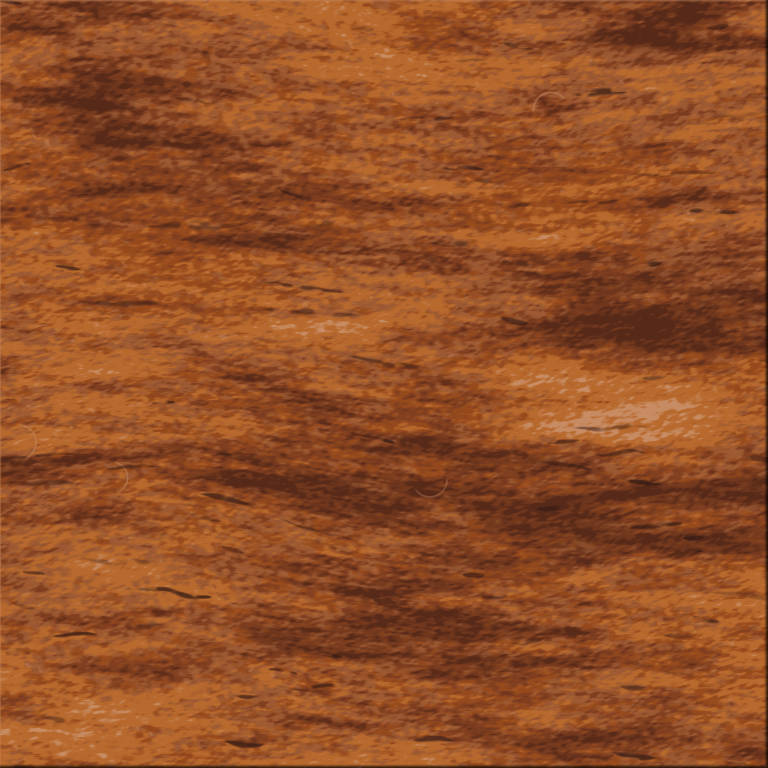
Give the GLSL for this texture, as a Shadertoy shader.

```glsl
const vec3 PORE  = vec3(0.20, 0.10, 0.08);
const vec3 DARK  = vec3(0.38, 0.18, 0.10);
const vec3 DEEP  = vec3(0.51, 0.25, 0.125);
const vec3 RUST  = vec3(0.59, 0.29, 0.11);
const vec3 ROSY  = vec3(0.61, 0.35, 0.20);
const vec3 AMBER = vec3(0.72, 0.41, 0.175);
const vec3 PALE  = vec3(0.78, 0.55, 0.39);

const float BAND_WEIGHT  = 0.95;
const float GRAIN_WEIGHT = 0.80;
const float FIBRE_WEIGHT = 0.55;
const float FLECK_WEIGHT = 0.34;
const vec2  PORE_CELL = vec2(0.17, 0.036);
const float PORE_AMOUNT = 0.50;
const float BEVEL = 0.0035;

float hash(vec2 p) {
    uvec2 q = uvec2(ivec2(floor(p))) * uvec2(1597334673u, 3812015801u);
    uint h = (q.x ^ q.y) * 1597334673u;
    h = (h ^ (h >> 15)) * 2246822519u;
    h ^= h >> 13;
    return float(h >> 8) / 16777216.0;
}

float noise(vec2 p) {
    vec2 i = floor(p), f = fract(p);
    f = f * f * (3.0 - 2.0 * f);
    return mix(mix(hash(i), hash(i + vec2(1, 0)), f.x),
               mix(hash(i + vec2(0, 1)), hash(i + vec2(1, 1)), f.x), f.y);
}

// Zero-centred fractal noise
float fbm(vec2 p) {
    float sum = 0.0, amp = 0.5;
    for (int i = 0; i < 4; i++) {
        sum += amp * (noise(p) - 0.5);
        p = p * 2.03 + vec2(17.3, 9.1);
        amp *= 0.55;
    }
    return sum;
}

// Thin, ragged, slightly tilted dark streaks scattered over cells
float pores(vec2 p) {
    vec2 home = floor(p / PORE_CELL);
    float ragged = noise(p * vec2(75.0, 190.0));
    float wobble = 0.007 * (noise(p * vec2(28.0, 9.0)) - 0.5);
    float cover = 0.0;
    for (int y = -1; y <= 1; y++)
    for (int x = -1; x <= 1; x++) {
        vec2 cell = home + vec2(x, y);
        float pick = hash(cell + 31.0);
        float size = hash(cell + 57.0);
        vec2 centre = (cell + vec2(hash(cell + 5.0), hash(cell + 83.0))) * PORE_CELL;
        vec2 d = p - centre;
        d.y += wobble + d.x * mix(-0.10, 0.16, hash(cell + 113.0));
        float halfLength = mix(0.018, 0.085, size * size);
        float taper = 1.0 - smoothstep(0.2, 1.0, abs(d.x) / halfLength);
        float width = mix(0.0015, 0.0048, hash(cell + 201.0)) * taper * (0.25 + 1.2 * ragged);
        float streak = 1.0 - smoothstep(width * 0.35, width + 0.0018, abs(d.y));
        float strength = step(pick, PORE_AMOUNT) * mix(0.25, 0.95, hash(cell + 307.0));
        cover = max(cover, streak * strength * smoothstep(0.0, 0.35, taper)
                           * smoothstep(0.15, 0.60, ragged));
    }
    return cover;
}

// A few short curled pale hairs
float hairs(vec2 p) {
    float cover = 0.0;
    for (int i = 0; i < 4; i++) {
        vec2 seed = vec2(i, 411);
        vec2 d = p - vec2(hash(seed), hash(seed + 7.0));
        float radius = mix(0.012, 0.024, hash(seed + 19.0));
        float facing = cos(atan(d.y, d.x) - 6.283 * hash(seed + 29.0));
        float line = 1.0 - smoothstep(0.0004, 0.0020, abs(length(d) - radius));
        cover = max(cover, line * smoothstep(0.1, 0.5, facing));
    }
    return cover;
}

vec3 woodRamp(float tone, float rosiness) {
    vec3 col = mix(DARK, DEEP, smoothstep(0.12, 0.33, tone));
    col = mix(col, mix(RUST, ROSY, rosiness), smoothstep(0.33, 0.50, tone));
    col = mix(col, AMBER, smoothstep(0.52, 0.76, tone));
    return mix(col, PALE, smoothstep(0.86, 1.08, tone));
}

void mainImage(out vec4 fragColor, in vec2 fragCoord) {
    vec2 uv = fragCoord / iResolution.xy;

    // Gently drifting grain direction
    vec2 p = uv + 3.0;
    p.y += 0.05 * (noise(p * vec2(2.2, 3.0)) - 0.5) + 0.03 * uv.x;

    // Broad bands, grain lines, fibres and slanted flecks
    float band = fbm(p * vec2(2.6, 8.0));
    float grain = fbm(p * vec2(7.0, 48.0) + 40.0);
    float fibre = fbm(p * vec2(38.0, 165.0) + 90.0);
    vec2 slanted = vec2(p.x + 0.5 * p.y, p.y - 0.35 * p.x);
    float fleck = noise(slanted * vec2(115.0, 270.0)) - 0.5;
    float tone = 0.51 + BAND_WEIGHT * band + GRAIN_WEIGHT * grain
               + FIBRE_WEIGHT * fibre + FLECK_WEIGHT * fleck;

    float rosiness = smoothstep(0.35, 0.65, 0.5 + 1.1 * fbm(p * vec2(60.0, 130.0) + 7.0)
                                          + 0.7 * fbm(p * vec2(4.0, 9.0) + 61.0));
    vec3 col = woodRamp(tone, rosiness);

    // Sparse bright specks, hairs and dark pores
    float speck = smoothstep(0.86, 0.97, noise(slanted * vec2(75.0, 190.0) + 150.0));
    col = mix(col, PALE, 0.40 * speck * smoothstep(-0.05, 0.15, band + grain));
    col = mix(col, PALE, 0.45 * hairs(uv));
    float shade = smoothstep(0.08, 0.26, -band - 0.6 * grain);
    col = mix(col, PORE, max(0.85 * pores(p), 0.22 * shade));

    // Lit top and left edges, shaded bottom and right edges
    float lit = 1.0 - smoothstep(0.0, BEVEL, min(uv.x * 1.5, 1.0 - uv.y));
    float dim = 1.0 - smoothstep(0.0, BEVEL * 1.6, min(1.0 - uv.x, uv.y));
    col = mix(col, PALE, 0.45 * lit);
    col *= 1.0 - 0.70 * dim;

    fragColor = vec4(col, 1.0);
}
```
